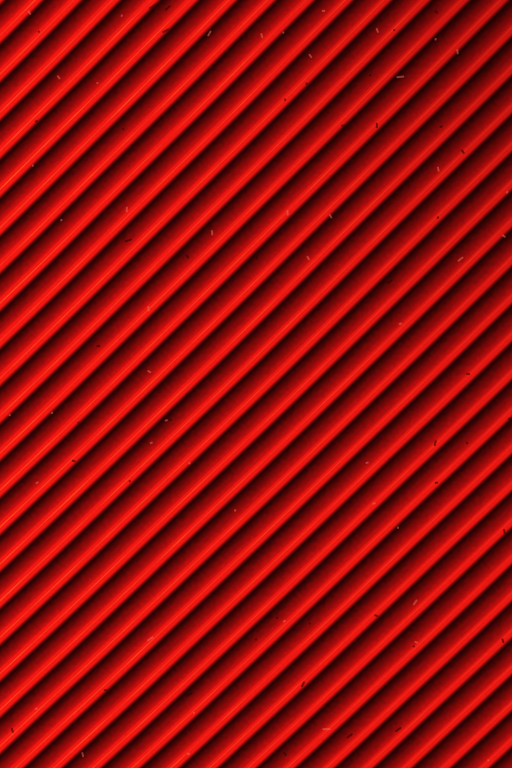
A WebGL 1 fragment shader for this texture:

```glsl
precision highp float;
// Diagonal ribs of glossy red sheet, about 33 from corner to corner.
// A rib coordinate gives each rib a ramp from shadow to lit crest; gradient
// noise and hashed dust add worn edges, grain and small scratches.

uniform vec2 u_resolution;

const vec3 SHADOW = vec3(0.17, 0.012, 0.010);
const vec3 BODY = vec3(0.56, 0.036, 0.036);
const vec3 LIT = vec3(0.75, 0.052, 0.048);
const vec3 CREST = vec3(0.92, 0.085, 0.068);
const vec3 GLINT = vec3(0.98, 0.34, 0.11);
const vec3 DUST = vec3(0.90, 0.42, 0.34);
const float DUST_CELLS = 34.0;

vec2 hash2(vec2 p) {
  vec2 q = vec2(dot(p, vec2(127.1, 311.7)), dot(p, vec2(269.5, 183.3)));
  return fract(sin(q) * 43758.55);
}

float gradientNoise(vec2 p) {
  vec2 i = floor(p);
  vec2 f = p - i;
  vec2 w = f * f * f * (f * (f * 6.0 - 15.0) + 10.0);
  vec2 e = vec2(0.0, 1.0);
  float a = dot(hash2(i) * 2.0 - 1.0, f);
  float b = dot(hash2(i + e.yx) * 2.0 - 1.0, f - e.yx);
  float c = dot(hash2(i + e.xy) * 2.0 - 1.0, f - e.xy);
  float d = dot(hash2(i + e.yy) * 2.0 - 1.0, f - e.yy);
  return mix(mix(a, b, w.x), mix(c, d, w.x), w.y);
}

// Rib number: whole values lie on crests, which tighten down the sheet.
float ribCoordinate(vec2 p) {
  float bend = 0.04 * gradientNoise(p * 5.0);
  return 19.8 * p.x + 19.7 * p.y + 0.8 * p.y * p.y + 0.08 + bend;
}

// Shading across one rib: crest, sharp drop to shadow, slow rise back.
vec3 ribColor(float t, float side, float grain) {
  float rise = clamp((t - 0.29) / (0.53 + 0.08 * side), 0.0, 1.0);
  rise = clamp(rise + 0.10 * grain, 0.0, 1.0);
  vec3 slope = mix(SHADOW, BODY, smoothstep(-0.15, 0.75, rise) * 1.08 - 0.08);
  slope = mix(slope, LIT, smoothstep(0.6, 1.0, rise));
  float start = 0.78 + 0.07 * side;
  float crest = smoothstep(start, start + 0.10, t);
  crest = max(crest, 1.0 - smoothstep(0.09, 0.27, t));
  return mix(slope, CREST, crest);
}

// Thin worn reflection on the crest, broken along its length.
float glintMask(float u, float along, float side, float pixel) {
  float row = floor(u + 0.5);
  float offset = abs(u - row + 0.02);
  float width = 0.028 + 0.012 * gradientNoise(vec2(along * 30.0, row * 3.7));
  float line = 1.0 - smoothstep(width - pixel, width + pixel, offset);
  float wear = 0.65 + 0.9 * gradientNoise(vec2(along * 14.0, row * 5.3));
  return line * clamp(wear, 0.15, 1.0) * mix(0.75, 0.22, side);
}

// Sparse short flecks, one candidate per grid cell, each turned at random.
float fleckMask(vec2 p, float seed, float chance, float pixel) {
  vec2 cell = floor(p * DUST_CELLS);
  vec2 pick = hash2(cell + seed);
  vec2 place = 0.25 + 0.5 * hash2(cell + seed + 17.0);
  vec2 d = p - (cell + place) / DUST_CELLS;
  float angle = 6.2832 * pick.y;
  vec2 axis = vec2(cos(angle), sin(angle));
  float reach = 0.004 * pick.y * pick.y;
  d -= axis * clamp(dot(d, axis), -reach, reach);
  float dotMask = 1.0 - smoothstep(0.0004, 0.0009 + pixel, length(d));
  return dotMask * step(pick.x, chance);
}

void main() {
  float pixel = 1.0 / u_resolution.y;
  vec2 p = gl_FragCoord.xy * pixel;
  p.y = 1.0 - p.y;
  float side = clamp(p.x * u_resolution.y / u_resolution.x, 0.0, 1.0);

  float u = ribCoordinate(p);
  float along = p.x - p.y;
  float grain = gradientNoise(p * 170.0)
              + 0.6 * gradientNoise(vec2(along * 12.0, u * 6.0));
  vec3 color = ribColor(fract(u), side, grain);

  // Broad light falloff toward the upper right corner.
  float falloff = smoothstep(0.35, 1.1, side) * (1.0 - smoothstep(0.0, 0.7, p.y));
  color *= 1.04 - 0.05 * side - 0.15 * falloff;

  // Surface wear
  color = mix(color, GLINT, glintMask(u, along, side, pixel * 14.0));
  color = mix(color, SHADOW, 0.6 * fleckMask(p, 3.0, 0.08, pixel));
  color = mix(color, DUST, 0.5 * fleckMask(p, 41.0, 0.06, pixel));
  color *= 1.0 + 0.05 * gradientNoise(p * 260.0);

  gl_FragColor = vec4(clamp(color, 0.0, 1.0), 1.0);
}
```
